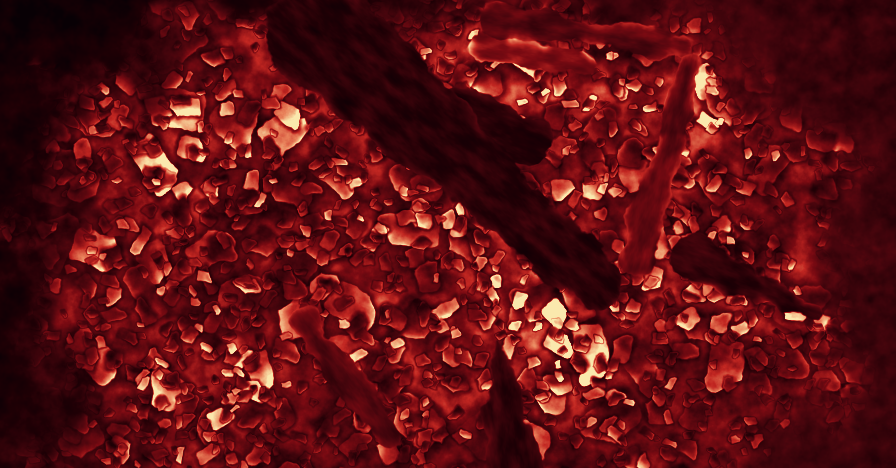
Reproduce this texture procedurally as a Shadertoy shader.

```glsl
// A bed of glowing embers in the dark, crossed by charred logs.

vec2 hash2(vec2 p) {
    vec3 q = fract(p.xyx * vec3(0.1031, 0.1030, 0.0973));
    q += dot(q, q.yzx + 33.33);
    return fract((q.xx + q.yz) * q.zy);
}

float noise(vec2 p) {
    vec2 i = floor(p), f = fract(p);
    f = f * f * (3.0 - 2.0 * f);
    vec2 e = vec2(0, 1);
    return mix(mix(hash2(i).x, hash2(i + e.yx).x, f.x),
               mix(hash2(i + e).x, hash2(i + e.yy).x, f.x), f.y);
}

float fbm(vec2 p) {
    float sum = 0.0, amp = 0.5;
    for (int i = 0; i < 4; i++) {
        sum += amp * noise(p);
        p = mat2(1.6, 1.2, -1.2, 1.6) * p + 17.3;
        amp *= 0.5;
    }
    return sum;
}

// Heat runs from -1 (night) through red to 5 (white hot)
vec3 emberColor(float heat) {
    vec3 ramp[7] = vec3[7](
        vec3(0.03, 0.00, 0.02), vec3(0.12, 0.00, 0.02), vec3(0.28, 0.02, 0.05),
        vec3(0.48, 0.04, 0.07), vec3(0.76, 0.15, 0.13), vec3(0.91, 0.50, 0.35),
        vec3(0.98, 0.91, 0.68));
    vec3 color = ramp[0];
    for (int i = 1; i < 7; i++)
        color = mix(color, ramp[i], clamp(heat + 2.0 - float(i), 0.0, 1.0));
    return color;
}

// Paints one layer of tilted, chipped coals over the heat below
float coals(float heat, vec2 p, float scale, float density, float seed) {
    vec2 g = p * scale + seed;
    for (int j = 1; j >= -1; j--)
    for (int i = -1; i <= 1; i++) {
        vec2 cell = floor(g) + vec2(i, j);
        vec2 r = hash2(cell + 3.7), s = hash2(cell + 71.3);
        if (s.y > density) continue;
        float angle = 6.2832 * s.x;
        vec2 d = g - cell - 0.15 - 0.7 * r;
        vec2 q = mat2(cos(angle), sin(angle), -sin(angle), cos(angle)) * d;

        // Rounded block with one corner broken off
        vec2 size = vec2(0.30 + 0.32 * r.y, 0.17 + 0.17 * r.x);
        vec2 e = abs(q) - 0.6 * size;
        float dist = length(max(e, 0.0)) + min(max(e.x, e.y), 0.0) - 0.4 * size.y;
        dist = max(dist, dot(q, vec2(0.8, 0.6)) - 0.6 * size.x);

        float warmth = hash2(cell + 133.1).x;
        float rim = exp(min(dist, 0.0) * 14.0) * smoothstep(-0.2, 0.25, q.x - 0.6 * d.y);
        float body = 0.4 + 2.4 * warmth * warmth * warmth + 1.6 * rim
                   + 0.9 * smoothstep(-0.3, 0.3, q.y - d.y);
        float soft = 0.0022 * scale;
        heat *= mix(0.5, 1.0, smoothstep(0.0, 0.16, dist));
        heat = mix(heat, body, 1.0 - smoothstep(-soft, soft, dist));
    }
    return heat;
}

// Paints a tapered, barked log with a glowing rim
float stick(float heat, vec2 p, vec2 a, vec2 b, vec2 radii, float base, float rimHeat) {
    vec2 axis = b - a, rel = p - a;
    float len = length(axis);
    float t = clamp(dot(rel, axis) / (len * len), 0.0, 1.0);
    vec2 along = vec2(dot(rel, axis), axis.x * rel.y - axis.y * rel.x) / len;
    float dist = length(rel - axis * t) - mix(radii.x, radii.y, t)
               + 0.05 * (fbm(p * 18.0) - 0.47);
    float bark = fbm(along * vec2(20.0, 50.0) + a * 40.0) - 0.47;
    float rim = rimHeat * exp(min(dist, 0.0) * 90.0) * smoothstep(0.3, 0.65, noise(p * 19.0 + 5.0));
    return mix(heat, base + 2.0 * bark + rim, 1.0 - smoothstep(-0.003, 0.003, dist));
}

float hotSpot(vec2 p, vec2 center, float radius) {
    vec2 d = (p - center) / radius;
    return exp(-dot(d, d));
}

void mainImage(out vec4 fragColor, in vec2 fragCoord) {
    vec2 p = fragCoord / iResolution.y;
    p.x += 0.5 * (1.91 - iResolution.x / iResolution.y);
    float grain = fbm(p * 42.0) - 0.47;

    // Dim ash around the fire, darkest at the upper left
    vec2 span = abs((p - vec2(0.93, 0.40)) / vec2(0.86, 0.58));
    float reach = pow(dot(span * span * span, vec2(1)), 1.0 / 3.0);
    reach += 0.5 * (fbm(p * 6.0) - 0.47);
    float ash = mix(-0.8, 0.35, smoothstep(-0.4, 1.3, p.x - 0.8 * p.y + 0.4))
              + 0.6 * (1.0 - smoothstep(0.9, 1.4, reach))
              + 1.2 * (fbm(p * 22.0) - 0.47) + grain;

    // Piled coals, large to small
    vec2 w = p + 0.022 * (vec2(fbm(p * 24.0), fbm(p * 24.0 + 40.0)) - 0.47);
    float glow = 1.0 + 2.4 * (fbm(p * 14.0) - 0.3);
    glow = coals(glow, w, 7.5, 0.8, 11.0);
    glow = coals(glow, w, 14.0, 0.6, 37.0);
    glow = coals(glow, w, 24.0, 0.45, 83.0);
    glow = coals(glow, w, 38.0, 0.25, 59.0);

    // Draught-fed hot places and cooler patches
    float hot = hotSpot(p, vec2(1.03, 0.44), 0.13) + hotSpot(p, vec2(1.18, 0.24), 0.17)
              + hotSpot(p, vec2(1.12, 0.85), 0.15) + hotSpot(p, vec2(1.45, 0.72), 0.15)
              + hotSpot(p, vec2(1.26, 0.62), 0.12) + 0.5 * hotSpot(p, vec2(0.55, 0.50), 0.25);
    glow *= (0.82 + 0.42 * min(hot, 1.0)) * (0.55 + 1.05 * fbm(p * 5.0 + 9.0));
    glow = 2.1 + 1.4 * (glow - 1.5) + 2.2 * grain;
    float heat = mix(ash, glow, 1.0 - smoothstep(0.84, 1.1, reach));

    // Half-burnt sticks, then the great charred log and its stub
    heat = stick(heat, p, vec2(1.03, 0.90), vec2(1.24, 0.87), vec2(0.024, 0.030), 1.9, 3.2);
    heat = stick(heat, p, vec2(1.06, 0.96), vec2(1.45, 0.90), vec2(0.035, 0.025), 1.1, 2.0);
    heat = stick(heat, p, vec2(1.47, 0.85), vec2(1.36, 0.45), vec2(0.030, 0.042), 1.1, 2.0);
    heat = stick(heat, p, vec2(1.48, 0.45), vec2(1.74, 0.33), vec2(0.055, 0.012), 0.4, 2.8);
    heat = stick(heat, p, vec2(1.06, 0.27), vec2(1.10, -0.05), vec2(0.015, 0.070), 0.3, 0.8);
    heat = stick(heat, p, vec2(0.65, 0.30), vec2(0.82, 0.08), vec2(0.035, 0.030), 1.0, 1.8);
    heat = stick(heat, p, vec2(0.98, 0.76), vec2(1.12, 0.70), vec2(0.050, 0.055), 0.2, 1.0);
    heat = stick(heat, p, vec2(0.68, 0.93), vec2(1.28, 0.39), vec2(0.115, 0.050), 0.2, 1.0);

    fragColor = vec4(emberColor(heat), 1.0);
}
```
